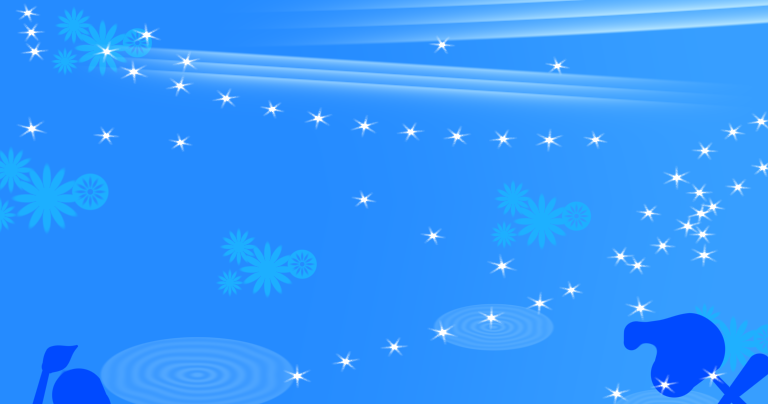
A Shadertoy shader for this background:

```glsl
// Blue backdrop with light ribbons, daisies, water ripples, curled leaves and stars.
#define SKY_DEEP vec3(0.145, 0.545, 1.0)
#define SKY_LIGHT vec3(0.215, 0.62, 1.0)
#define RIBBON_COLOR vec3(0.8, 0.95, 1.0)
#define FLOWER_COLOR vec3(0.11, 0.7, 1.0)
#define RIPPLE_COLOR vec3(0.5, 0.77, 1.0)
#define LEAF_COLOR vec3(0.0, 0.29, 1.0)
#define STAR_RADIUS 0.038
#define PETALS 12.0

float hash(vec2 p) {
    vec3 q = fract(vec3(p.xyx) * 0.1031);
    q += dot(q, q.yzx + 33.33);
    return fract((q.x + q.y) * q.z);
}
float noise(vec2 p) {
    vec2 i = floor(p), f = smoothstep(0.0, 1.0, fract(p));
    return mix(mix(hash(i), hash(i + vec2(1, 0)), f.x),
               mix(hash(i + vec2(0, 1)), hash(i + 1.0), f.x), f.y);
}
float fill(float d) {
    float aa = 0.75 / iResolution.y;
    return 1.0 - smoothstep(-aa, aa, d);
}
// Folds the plane into equal sectors around the x axis
vec2 foldSectors(vec2 p, float count) {
    float sector = 6.2832 / count;
    float a = mod(atan(p.y, p.x + 1e-6) + 0.5 * sector, sector) - 0.5 * sector;
    return length(p) * vec2(cos(a), sin(a));
}
float petal(vec2 q, float mid, vec2 size) {
    return (length((q - vec2(mid, 0)) / size) - 1.0) * size.y;
}
float daisy(vec2 p, float r) {
    vec2 q = foldSectors(p, PETALS) / r;
    return fill(r * min(petal(q, 0.59, vec2(0.41, 0.12)), length(q) - 0.34));
}
float wheel(vec2 p, float r) {
    vec2 q = foldSectors(p, PETALS) / r;
    float hole = min(petal(q, 0.52, vec2(0.25, 0.075)), length(q) - 0.16);
    return fill(r * max(length(q) - 1.0, -hole));
}
float flowers(vec2 p, float x, float y, float scale) {
    p = (p - vec2(x, y)) / scale;
    float m = max(daisy(p, 0.067), daisy(p - vec2(-0.071, 0.056), 0.043));
    m = max(m, daisy(p - vec2(-0.093, -0.033), 0.031));
    return max(m, wheel(p - vec2(0.086, 0.013), 0.036));
}
// Flattened disc with wavering concentric rings
float ripple(vec2 p, float x, float y, float r) {
    vec2 q = (p - vec2(x, y)) / (r * vec2(1, 0.39));
    float d = length(q);
    float rings = 0.5 + 0.5 * sin(d * 38.0 + 5.0 * noise(q * 2.5 + 9.0));
    return fill((d - 1.0) * r * 0.4) * (0.26 + 0.28 * rings * (1.0 - 0.6 * d));
}
// Strands with one crisp edge; a negative width fades downward
float ribbon(float y, float gap, float width) {
    float glow = 0.0;
    for (int i = 0; i < 3; i++) {
        float d = (y - float(i) * gap) * sign(width);
        glow = max(glow, smoothstep(-0.005, 0.004, d) * exp(-max(d, 0.0) / abs(width)));
    }
    return glow;
}
// Capsule between two points, with a radius for each end
float taper(vec2 p, vec4 ends, float ra, float rb) {
    vec2 pa = p - ends.xy, ba = ends.zw - ends.xy;
    float h = clamp(dot(pa, ba) / dot(ba, ba), 0.0, 1.0);
    return length(pa - ba * h) - mix(ra, rb, h);
}
float join(float a, float b) {
    float h = max(0.025 - abs(a - b), 0.0);
    return min(a, b) - h * h * 10.0;
}
float leaves(vec2 p) {
    // Large curled leaf and crossing stems
    float d = taper(p, vec4(1.711, 0.136, 1.669, 0.074), 0.084, 0.058);
    d = join(d, taper(p, vec4(1.704, 0.173, 1.58, 0.178), 0.045, 0.022));
    d = join(d, taper(p, vec4(1.568, 0.176, 1.563, 0.152), 0.022, 0.019));
    d = min(d, taper(p, vec4(1.765, 0.07, 1.84, -0.01), 0.009, 0.013));
    d = min(d, taper(p, vec4(1.88, 0.095, 1.78, -0.01), 0.03, 0.009));
    // Small leaf, bud and stem
    d = min(d, taper(p, vec4(0.195, 0.022, 0.22, -0.01), 0.066, 0.055));
    d = min(d, taper(p, vec4(0.118, 0.09, 0.14, 0.113), 0.014, 0.027));
    d = join(d, taper(p, vec4(0.14, 0.113, 0.19, 0.143), 0.026, 0.003));
    return min(d, taper(p, vec4(0.115, 0.085, 0.09, -0.01), 0.009, 0.012));
}
float star(vec2 p, float seed) {
    p.y *= 1.3;
    float r = length(p) / (STAR_RADIUS * mix(0.85, 1.1, seed));
    if (r > 1.0) return 0.0;
    float c = cos(seed - 0.3), s = sin(seed - 0.3);
    vec2 q = foldSectors(mat2(c, -s, s, c) * p, 6.0);
    float rays = (1.0 - smoothstep(0.0, 0.0055, abs(q.y))) * (1.0 - r);
    return rays * mix(0.6, 1.2, noise(p * 300.0 + seed * 50.0)) + 1.3 * exp(-r * r * 28.0);
}
// Evenly spaced stars along a bowed line
float starRow(vec2 p, vec4 ends, float bow, int count) {
    float glow = 0.0;
    for (int i = 0; i < count; i++) {
        float t = float(i) / float(count - 1);
        vec2 c = mix(ends.xy, ends.zw, t) + vec2(0, bow * 4.0 * t * (1.0 - t));
        glow = max(glow, star(p - c, hash(c * 400.0)));
    }
    return glow;
}
float stars(vec2 p) {
    float g = starRow(p, vec4(0.331, 0.822, 1.474, 0.654), -0.05, 11);
    g += starRow(p, vec4(1.884, 0.699, 1.536, 0.365), 0.064, 6);
    g += starRow(p, vec4(1.889, 0.585, 1.578, 0.343), 0.0, 6);
    g += starRow(p, vec4(1.731, 0.523, 1.743, 0.368), 0.0, 4);
    g += starRow(p, vec4(0.901, 0.506, 1.585, 0.237), -0.03, 5);
    g += starRow(p, vec4(1.336, 0.249, 0.736, 0.069), 0.0, 6);
    g += starRow(p, vec4(1.094, 0.889, 1.38, 0.837), 0.0, 2);
    g += starRow(p, vec4(0.069, 0.968, 0.086, 0.872), 0.0, 3);
    g += starRow(p, vec4(0.264, 0.872, 0.462, 0.847), 0.054, 3);
    g += starRow(p, vec4(0.079, 0.681, 0.447, 0.647), 0.0, 3);
    return g + starRow(p, vec4(1.526, 0.025, 1.765, 0.069), 0.0, 3);
}
void mainImage(out vec4 fragColor, in vec2 fragCoord) {
    vec2 p = fragCoord / iResolution.y;
    vec3 col = mix(SKY_DEEP, SKY_LIGHT, smoothstep(0.7, 1.9, p.x + 0.2 * abs(p.y - 0.5)));
    float m = flowers(p, 0.254, 0.881, 1.0) + flowers(p, 0.116, 0.509, 1.25);
    m += flowers(p, 0.662, 0.333, 1.0) + flowers(p, 1.341, 0.452, 1.0);
    col = mix(col, FLOWER_COLOR, 0.9 * (m + flowers(p, 1.815, 0.148, 1.0)));
    // Ribbons, fading along their length
    float upper = ribbon(p.y - 0.878 - 0.0185 * p.x * p.x, 0.042, 0.028);
    float lower = ribbon(p.y - 0.904 + 0.0625 * p.x, -0.027, -0.018);
    lower *= smoothstep(0.15, 0.6, p.x) * smoothstep(1.9, 1.2, p.x);
    col = mix(col, RIBBON_COLOR, 0.9 * upper * smoothstep(0.5, 1.6, p.x));
    col = mix(col, RIBBON_COLOR, 0.7 * lower);
    // Water, leaves and stars
    m = ripple(p, 0.489, 0.072, 0.24) + ripple(p, 1.222, 0.19, 0.148);
    col = mix(col, RIPPLE_COLOR, m + ripple(p, 1.655, -0.017, 0.14));
    col = mix(col, LEAF_COLOR, fill(leaves(p)));
    fragColor = vec4(mix(col, vec3(1), min(stars(p), 1.0)), 1.0);
}
```
